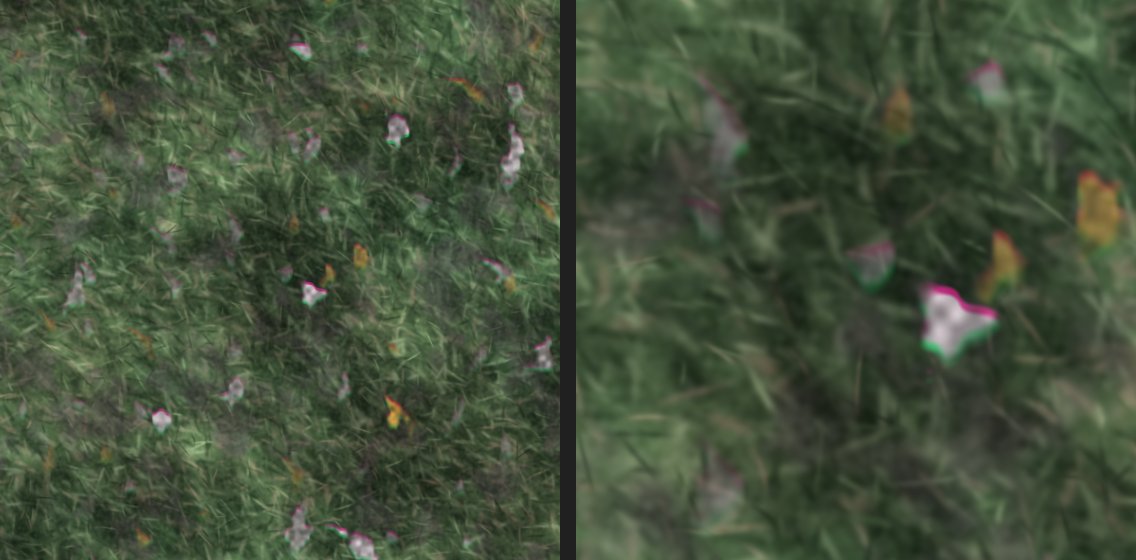
Left, the full canvas; right, a detail of the centre.
Reproduce this texture procedurally as a WebGL 2 fragment shader.

```glsl
#version 300 es
precision highp float;
// Soft-focus lawn of tangled grass blades with scattered pale and ochre fallen leaves.

uniform vec2 u_resolution;
out vec4 fragColor;

const vec3 SHADE = vec3(0.150, 0.210, 0.140);
const vec3 GRASS = vec3(0.260, 0.340, 0.230);
const vec3 SHEEN = vec3(0.440, 0.510, 0.390);
const vec3 STRAW = vec3(0.440, 0.420, 0.340);
const vec3 SOIL  = vec3(0.265, 0.260, 0.250);
const vec3 PALE  = vec3(0.720, 0.680, 0.700);
const vec3 OCHRE = vec3(0.720, 0.560, 0.260);
const vec3 MEAN  = vec3(0.262, 0.325, 0.235);

const int   BLADE_LAYERS = 13;
const float BLADE_CELLS  = 14.0;   // cells across in the coarsest layer
const float BLADE_WIDTH  = 0.070;  // in cells
const float BLADE_ALPHA  = 0.60;
const float BLADE_LEAN   = -0.75;  // main direction, radians
const float BLADE_SPREAD = 2.0;
const float LEAF_CHANCE  = 0.78;
const float LEAF_SOFT    = 0.0050;
const float FRINGE       = 0.0024; // colour split of the lens
const float CONTRAST     = 1.18;
const float GRAIN        = 0.065;

vec3 hash3(vec2 cell, float seed) {
    uvec3 v = uvec3(ivec3(vec3(cell, seed)) + 4096);
    v = v * 1664525u + 1013904223u;
    v.x += v.y * v.z; v.y += v.z * v.x; v.z += v.x * v.y;
    v ^= v >> 16u;
    v.x += v.y * v.z; v.y += v.z * v.x; v.z += v.x * v.y;
    return vec3(v >> 8u) / 16777216.0;
}

float noise(vec2 p, float seed) {
    vec2 i = floor(p), f = fract(p);
    f = f * f * (3.0 - 2.0 * f);
    float low  = mix(hash3(i, seed).x, hash3(i + vec2(1, 0), seed).x, f.x);
    float high = mix(hash3(i + vec2(0, 1), seed).x, hash3(i + vec2(1, 1), seed).x, f.x);
    return mix(low, high, f.y);
}

vec2 rotate(vec2 p, float angle) {
    float c = cos(angle), s = sin(angle);
    return vec2(c * p.x + s * p.y, c * p.y - s * p.x);
}

float clouds(vec2 p, float seed) {
    return 0.5 * noise(rotate(p, 0.5), seed) + 0.3 * noise(rotate(p, 1.2) * 2.1, seed)
         + 0.2 * noise(rotate(p, 2.0) * 4.3, seed);
}

// Paints one layer of slightly curved, tapering blades over the ground.
vec3 paintBlades(vec3 ground, vec2 uv, float layer) {
    float cells = BLADE_CELLS + 1.5 * layer;
    vec2 p = uv * cells + hash3(vec2(layer), 7.0).xy * 9.0;
    vec2 home = floor(p);
    for (int y = -1; y <= 1; y++)
    for (int x = -1; x <= 1; x++) {
        vec2 cell = home + vec2(x, y);
        vec3 place = hash3(cell, 20.0 + layer);
        vec3 look = hash3(cell, 60.0 + layer);
        float swing = noise(cell / cells * 6.0, 3.0) - 0.5;
        float angle = BLADE_LEAN + 1.8 * swing + BLADE_SPREAD * (place.z - 0.5);
        vec2 q = rotate(p - cell - 0.25 - 0.5 * place.xy, angle);
        float along = q.x / mix(0.35, 0.9, look.x);
        float across = q.y + (look.z - 0.5) * 0.16 * along * along;
        float width = BLADE_WIDTH * mix(0.7, 2.0, fract(look.x * 17.0));
        float cover = exp(-across * across / (width * width)) * smoothstep(1.0, 0.2, abs(along));
        vec3 tint = mix(SHADE, GRASS, smoothstep(0.1, 0.65, look.y));
        tint = mix(tint, SHEEN, smoothstep(0.65, 1.0, look.y));
        tint = mix(tint, STRAW, 0.8 * step(0.88, fract(look.z * 13.0)));
        ground = mix(ground, tint, BLADE_ALPHA * cover);
    }
    return ground;
}

// Coverage of a ragged leaf that narrows towards one end.
float leafCover(vec2 p, vec2 size, float angle, float seed) {
    vec2 q = rotate(p, angle);
    q.x += 0.2 * q.y * q.y / size.y;
    float taper = 1.0 - 0.45 * clamp(q.y / size.y, -1.0, 1.0);
    float d = (length(q / vec2(size.x * taper, size.y)) - 1.0) * size.x;
    d += (noise(p * 85.0 + 20.0, seed) - 0.5) * 1.1 * size.x;
    return smoothstep(LEAF_SOFT, -LEAF_SOFT, d);
}

vec3 paintLeaves(vec3 ground, vec2 uv, float cells, float scale, float opacity) {
    vec2 home = floor(uv * cells);
    for (int y = -1; y <= 1; y++)
    for (int x = -1; x <= 1; x++) {
        vec2 cell = home + vec2(x, y);
        vec3 place = hash3(cell, 101.0 + cells);
        vec3 look = hash3(cell, 102.0 + cells);
        if (place.z > LEAF_CHANCE) continue;
        vec2 p = uv - (cell + 0.1 + 0.8 * place.xy) / cells;
        vec2 size = scale * vec2(mix(0.010, 0.017, look.x), mix(0.018, 0.050, look.y * look.y));
        float angle = mix(-0.4, 1.0, look.z);
        float seed = 110.0 + floor(look.x * 90.0);
        // A dim shadow, then red and blue shifted up against green.
        float shadow = leafCover(p + vec2(0.007, -0.006) * scale, size * 1.2, angle, seed);
        float warm = leafCover(p - vec2(0.0, FRINGE), size, angle, seed);
        float green = leafCover(p + vec2(0.0, FRINGE), size, angle, seed);
        vec3 tint = mix(PALE, OCHRE, step(0.78, fract(look.y * 11.0)));
        tint *= 0.60 + 0.65 * noise(uv * 100.0, seed);
        float strength = opacity * mix(0.3, 1.0, sqrt(fract(look.z * 7.0)));
        ground = mix(ground, SHADE * vec3(1.25, 0.9, 1.3), 0.55 * strength * shadow);
        ground = mix(ground, tint, strength * vec3(warm, green, mix(warm, green, 0.4)));
    }
    return ground;
}

void main() {
    vec2 uv = gl_FragCoord.xy / u_resolution.y;
    float patches = smoothstep(0.2, 0.8, clouds(uv * 4.5, 1.0));
    float bare = smoothstep(0.54, 0.76, clouds(uv * 13.0, 4.0));
    vec3 color = mix(SHADE, GRASS, patches);
    for (int i = 0; i < BLADE_LAYERS; i++) color = paintBlades(color, uv, float(i));

    // Patches of light, bare soil and tufts stretched along the main direction.
    float tufts = noise(rotate(uv, BLADE_LEAN) * vec2(22.0, 42.0), 5.0);
    color = mix(color, SOIL, 0.5 * bare);
    color = MEAN + (color - MEAN) * CONTRAST;
    color *= mix(0.80, 1.26, patches) * mix(0.80, 1.22, tufts);
    color *= mix(vec3(0.88, 1.0, 0.97), vec3(1.14, 1.0, 1.02), clouds(uv * 7.0, 6.0));

    color = paintLeaves(color, uv, 9.0, 0.55, 0.55);
    color = paintLeaves(color, uv, 5.0, 1.0, 1.0);
    color += GRAIN * (noise(rotate(uv, 0.6) * 180.0, 8.0) - 0.5);
    fragColor = vec4(color, 1.0);
}
```
